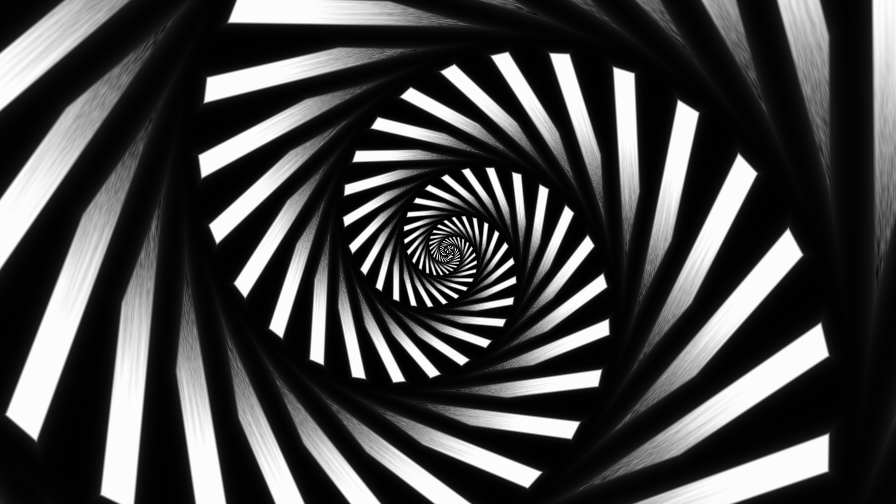
Give the GLSL for this background, as a WebGL 1 fragment shader.

```glsl
precision highp float;

uniform vec2 u_resolution;

#define TURN 2.00861        // angle from one blade to the next
#define GROWTH 0.0354       // log of the size ratio between blades
#define START_ANGLE 1.0594
#define START_RADIUS 0.4514
#define BLADE_LENGTH 0.765
#define BLADE_WIDTH 0.0826
#define FADE_START 0.27
#define FADE_END 0.80
#define STREAK_AMOUNT 0.5
#define GLOW_STRENGTH 0.13
#define GLOW_SIZE 0.012
#define SOFTNESS 0.0017

vec2 gradientAt(vec2 cell) {
  float h = fract(sin(dot(cell, vec2(127.1, 311.7))) * 43758.55);
  return vec2(cos(6.2832 * h), sin(6.2832 * h));
}

float gradientNoise(vec2 p) {
  vec2 i = floor(p);
  vec2 f = p - i;
  vec2 u = f * f * f * (f * (f * 6.0 - 15.0) + 10.0);
  vec2 e = vec2(1.0, 0.0);
  float low = mix(dot(gradientAt(i), f),
                  dot(gradientAt(i + e), f - e), u.x);
  float high = mix(dot(gradientAt(i + e.yx), f - e.yx),
                   dot(gradientAt(i + 1.0), f - 1.0), u.x);
  return mix(low, high, u.y);
}

// Position along and across blade k, in units of its radius
vec2 bladeSpace(vec2 p, float k) {
  float angle = START_ANGLE + k * TURN;
  float c = cos(angle);
  float s = sin(angle);
  vec2 q = vec2(c * p.x + s * p.y, c * p.y - s * p.x);
  q = q / (START_RADIUS * exp(k * GROWTH)) - vec2(0.98, 0.039);
  return vec2(-dot(q, vec2(0.675, 0.739)), dot(q, vec2(0.739, -0.675)));
}

// Bar with a slanted blunt end and a bevelled point
float bladeDistance(vec2 b) {
  float sides = max(-b.y, b.y + 0.0194 * b.x - BLADE_WIDTH);
  float bluntEnd = 0.354 * b.y - 0.935 * b.x;
  float bevel = 0.262 * (b.x - BLADE_LENGTH) + 0.965 * b.y;
  return max(sides, max(bluntEnd, bevel));
}

// White at the blunt end, streaked grey towards the point
float bladeShade(vec2 b, float k) {
  float streak = gradientNoise(vec2(b.x * 5.0 + k * 7.3, b.y * 110.0));
  float grain = gradientNoise(vec2(b.x * 45.0 + k * 3.7, b.y * 300.0));
  float fade = smoothstep(FADE_START, FADE_END, b.x + 0.14 * streak);
  float texture = STREAK_AMOUNT * (streak + 0.5 * grain);
  return clamp(1.0 - fade * (0.85 - texture), 0.0, 1.0);
}

void main() {
  vec2 p = (gl_FragCoord.xy - 0.5 * u_resolution) / u_resolution.y;
  float radius = max(length(p), 0.0005);
  float firstBlade = floor(log(radius / START_RADIUS) / GROWTH) - 1.0;
  float edge = max(SOFTNESS, 0.8 / u_resolution.y);
  float light = 0.0;

  // Only blades whose span reaches this radius
  for (int i = 0; i < 14; i++) {
    float k = firstBlade + float(i);
    vec2 b = bladeSpace(p, k);
    float d = bladeDistance(b);
    float size = START_RADIUS * exp(k * GROWTH);
    float blur = min(edge / size + 0.002, 0.05);
    float cover = 1.0 - smoothstep(-blur, blur, d);
    float glow = GLOW_STRENGTH * exp(-max(d, 0.0) / GLOW_SIZE);
    light = max(light, mix(glow, bladeShade(b, k), cover));
  }

  gl_FragColor = vec4(vec3(light * 0.985 + 0.005), 1.0);
}
```
